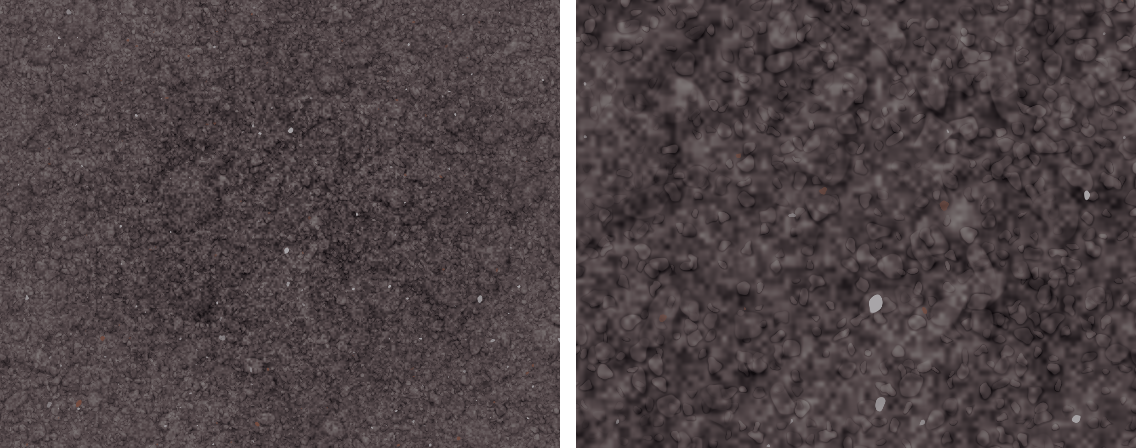
Left: the whole. Right: its middle third, enlarged.
Give the GLSL for this texture, as a Shadertoy shader.

```glsl
// Dry crumbly brown-grey soil: clods over fine grit, with sparse pale and rusty grains.

const vec3 SOIL_DARK  = vec3(0.18, 0.15, 0.16);
const vec3 SOIL_MID   = vec3(0.34, 0.292, 0.30);
const vec3 SOIL_LIGHT = vec3(0.47, 0.44, 0.44);
const vec3 PALE_GRAIN = vec3(0.66, 0.65, 0.66);
const vec3 RUST_GRAIN = vec3(0.46, 0.30, 0.25);

vec4 hash4(vec2 p, float seed) {
    vec4 q = fract(vec4(p.xyx, p.y + seed) * vec4(0.1031, 0.1030, 0.0973, 0.1099) + seed * 0.137);
    q += dot(q, q.wzxy + 33.33);
    return fract((q.xxyz + q.yzzw) * q.zywx);
}

float noise(vec2 p, float seed) {
    vec2 cell = floor(p), f = fract(p);
    f = f * f * (3.0 - 2.0 * f);
    float low  = mix(hash4(cell, seed).x, hash4(cell + vec2(1, 0), seed).x, f.x);
    float high = mix(hash4(cell + vec2(0, 1), seed).x, hash4(cell + vec2(1, 1), seed).x, f.x);
    return mix(low, high, f.y);
}

mat2 rotation(float a) {
    return mat2(cos(a), -sin(a), sin(a), cos(a));
}

// 0 in the trodden middle, 1 at the hazy borders.
float border(vec2 p) {
    return smoothstep(0.12, 0.68, length(p * vec2(0.95, 1.0)));
}

// Lays one size class of lumps, lit from above, over the given brightness.
float addClods(float value, vec2 p, float scale, float density, float opacity, float seed) {
    vec2 bend = vec2(noise(p * scale * 2.3, seed + 1.0), noise(p * scale * 2.3, seed + 2.0)) - 0.5;
    vec2 q = p * scale + bend * 0.36;
    vec2 home = floor(q);
    float soft = 0.16 + scale / iResolution.y;
    for (int j = -1; j <= 1; j++)
    for (int i = -1; i <= 1; i++) {
        vec2 cell = home + vec2(i, j);
        vec4 shape = hash4(cell, seed + 3.0);
        vec4 place = hash4(cell, seed + 4.0);
        float chance = density * mix(0.65, 1.35, border(cell / scale));
        if (shape.x > chance) continue;

        vec2 offset = q - cell - 0.2 - 0.6 * place.xy;
        float radius = mix(0.26, 0.58, shape.y * shape.y);
        vec2 turned = rotation(place.z * 6.283) * offset;
        float r = length(turned * vec2(1.0, mix(1.05, 1.7, shape.z))) / radius;
        float below = length(offset + vec2(-0.04, 0.12)) / radius;

        float shadow = smoothstep(1.35, 0.75, below) * smoothstep(1.5, 1.0, r);
        float body = smoothstep(1.0, 1.0 - soft, r);
        float relief = 0.045 * dot(offset, vec2(-0.25, 0.97)) / radius;
        float rim = 0.055 * r * r * r;
        float tone = 0.365 + 0.075 * (shape.w - 0.5) + relief - rim;
        value *= 1.0 - 0.24 * shadow * (1.0 - body);
        value = mix(value, tone, body * opacity * mix(0.65, 1.0, place.w));
    }
    return value;
}

// Coverage in x and random hue in y of sparse bright grains.
vec2 specks(vec2 p, float scale, float density, float seed) {
    vec2 q = p * scale + (noise(p * scale * 5.0, seed) - 0.5) * 0.12;
    vec2 cell = floor(q);
    vec4 h = hash4(cell, seed + 1.0);
    vec4 k = hash4(cell, seed + 2.0);
    vec2 offset = rotation(k.z * 6.283) * (q - cell - 0.25 - 0.5 * h.yz);
    float radius = mix(0.07, 0.2, h.w * h.w * h.w);
    float edge = 0.6 * scale / iResolution.y;
    float d = length(offset * vec2(1.0, 1.4)) - radius;
    float cover = smoothstep(edge, -edge, d) * step(h.x, density);
    return vec2(cover * mix(0.45, 1.0, k.x), k.y);
}

vec3 addSpecks(vec3 color, vec2 p, float scale, float density, float seed) {
    vec2 grain = specks(p, scale, density, seed);
    vec3 tint = mix(PALE_GRAIN, RUST_GRAIN, step(0.72, grain.y));
    return mix(color, tint, grain.x);
}

vec3 soilColor(float value) {
    vec3 lower = mix(SOIL_DARK, SOIL_MID, (value - 0.18) / 0.16);
    vec3 upper = mix(SOIL_MID, SOIL_LIGHT, (value - 0.34) / 0.13);
    return max(value < 0.34 ? lower : upper, vec3(0.06, 0.045, 0.05));
}

void mainImage(out vec4 fragColor, in vec2 fragCoord) {
    vec2 p = (fragCoord - 0.5 * iResolution.xy) / iResolution.y;
    float haze = border(p);

    // Crumbs and clods, from small to large
    float value = 0.27 + 0.08 * noise(p * 35.0, 5.0);
    value = addClods(value, p, 78.0, 0.85, 0.95, 11.0);
    value = addClods(value, p, 45.0, 0.55, 0.85, 23.0);
    value = addClods(value, p, 25.0, 0.34, 0.80, 37.0);
    value = addClods(value, p, 14.0, 0.22, 0.75, 51.0);
    value = addClods(value, p, 8.0, 0.13, 0.70, 67.0);
    value = addClods(value, p, 62.0, 0.16, 0.85, 83.0);

    // Grit and broad unevenness
    float grit = 0.17 * (noise(p * 235.0, 7.0) - 0.5)
               + 0.13 * (noise(p * 115.0, 8.0) - 0.5)
               + 0.06 * (noise(p * 50.0, 9.0) - 0.5);
    value += grit * mix(1.1, 0.8, haze);
    value += 0.05 * (noise(p * 5.0, 10.0) - 0.5);
    value += mix(-0.025, 0.02, haze);
    value = mix(value, 0.355, 0.16 * haze);

    // Mineral grains
    vec3 color = soilColor(value);
    color = addSpecks(color, p, 26.0, 0.07, 91.0);
    color = addSpecks(color, p, 52.0, 0.045, 97.0);
    fragColor = vec4(clamp(color, 0.0, 1.0), 1.0);
}
```
